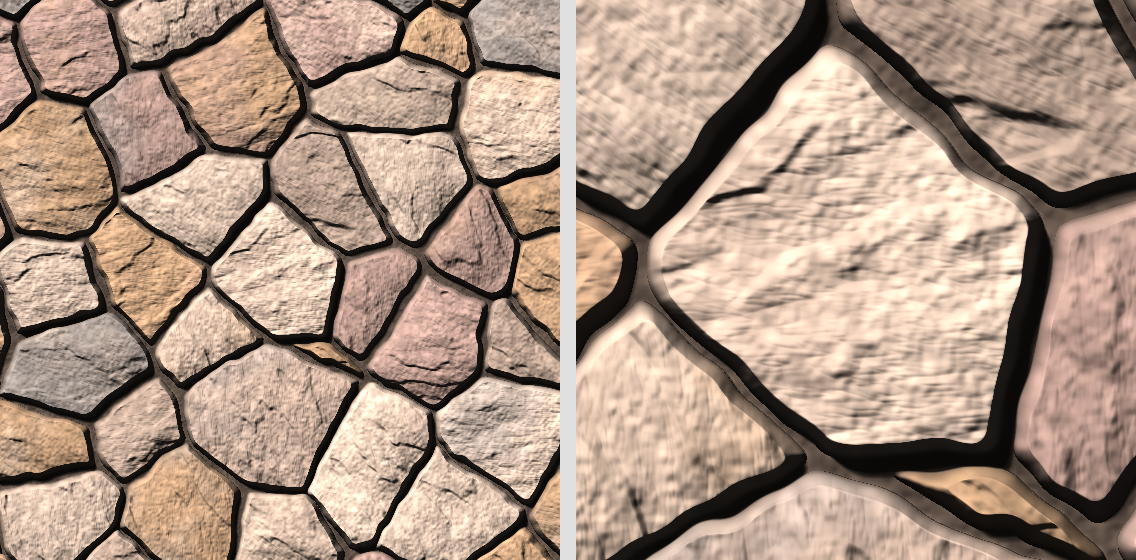
Left, the full canvas; right, a detail of the centre.
Give the GLSL for this texture, as a Shadertoy shader.

```glsl
#define GRID vec2(4.5, 6.7)
#define JITTER 0.70
#define SIZE_SPREAD 0.013
#define CORNER 0.008
#define JOINT 0.0035
#define BEVEL 0.0095
#define LEDGES 6.0
#define CRAGS 0.0105
#define GRAIN 0.0012
#define AMBIENT 0.11
#define LIGHT vec3(-0.45, 0.65, 0.61)

vec3 hash3(vec2 p) {
    vec3 q = fract(p.xyx * vec3(0.1031, 0.1030, 0.0973));
    q += dot(q, q.yxz + 33.33);
    return fract((q.xxy + q.yzz) * q.zyx);
}

// Three independent channels of value noise
vec3 noise3(vec2 p) {
    vec2 i = floor(p), f = fract(p);
    f = f * f * (3.0 - 2.0 * f);
    return mix(mix(hash3(i), hash3(i + vec2(1, 0)), f.x),
               mix(hash3(i + vec2(0, 1)), hash3(i + 1.0), f.x), f.y);
}

float fbm(vec2 p) {
    float sum = 0.0, amp = 0.5;
    for (int i = 0; i < 5; i++) {
        sum += amp * noise3(p).x;
        p = mat2(1.6, 1.2, -1.2, 1.6) * p + 3.7;
        amp *= 0.5;
    }
    return sum;
}

// Creased noise that keeps the direction of its stretch
float creases(vec2 p) {
    float sum = 0.0, amp = 0.5;
    for (int i = 0; i < 5; i++) {
        sum += amp * abs(2.0 * noise3(p).y - 1.0);
        p = p * 2.03 + vec2(5.3, 2.9) + 0.35 * p.yx;
        amp *= 0.5;
    }
    return sum;
}

float smoothMin(float a, float b, float k) {
    float h = max(k - abs(a - b), 0.0) / k;
    return min(a, b) - h * h * k * 0.25;
}

// Stone centre in xy, size weight in z; rows are staggered
vec3 stoneSeed(vec2 cell) {
    vec3 h = hash3(cell + 41.0);
    vec2 c = cell + 0.5 + (h.xy - 0.5) * JITTER;
    c.x += 0.5 * mod(cell.y, 2.0);
    return vec3(c / GRID, h.z * SIZE_SPREAD);
}

// Weighted Voronoi: x is the distance inside the stone edge, yz the stone id
vec3 findStone(vec2 p) {
    vec3 wobble = noise3(p * 10.0) - 0.5, chips = noise3(p * 42.0) - 0.5;
    p += wobble.xy * 0.018 + chips.xy * 0.007;
    vec2 base = floor(p * GRID), id = base;
    float best = 9.0;
    for (int y = -2; y <= 2; y++)
    for (int x = -2; x <= 2; x++) {
        vec2 cell = base + vec2(x, y);
        vec3 s = stoneSeed(cell);
        float f = dot(p - s.xy, p - s.xy) - s.z;
        if (f < best) { best = f; id = cell; }
    }
    vec2 centre = stoneSeed(id).xy;
    float edge = 1.0;
    for (int y = -2; y <= 2; y++)
    for (int x = -2; x <= 2; x++) {
        if (x == 0 && y == 0) continue;
        vec3 s = stoneSeed(id + vec2(x, y));
        float f = dot(p - s.xy, p - s.xy) - s.z;
        edge = smoothMin(edge, (f - best) / (2.0 * distance(s.xy, centre)), CORNER);
    }
    return vec3(edge - JOINT - 0.006 * wobble.z - 0.003 * chips.z, id);
}

// Body of the stone: steep rim and a slight dome
float slabHeight(vec3 stone) {
    float t = clamp(stone.x / BEVEL, 0.0, 1.0);
    float thickness = mix(0.011, 0.023, hash3(stone.yz + 7.0).z);
    return thickness * t * (2.0 - t) + 0.006 * smoothstep(0.0, 0.05, stone.x);
}

// Split-rock surface: swells, broken ledges, creases and grain
float reliefHeight(vec2 p, vec3 stone) {
    vec3 h = hash3(stone.yz + 19.0);
    float angle = (h.x - 0.3) * 1.8;
    vec2 q = mat2(cos(angle), sin(angle), -sin(angle), cos(angle)) * p;
    q = q * vec2(0.65, 1.25) + h.yz * 9.0;
    float n = fbm(q * 6.5);
    float s = n * LEDGES + h.y;
    float ledge = floor(s) + smoothstep(0.75, 1.0, fract(s));
    float rock = 0.024 * n + 0.0034 * ledge + CRAGS * creases(q * 11.0);
    return rock * clamp(stone.x / BEVEL + 0.15, 0.0, 1.0) * step(0.0, stone.x)
         + GRAIN * noise3(p * 205.0).z;
}

float wallHeight(vec2 p) {
    vec3 stone = findStone(p);
    return slabHeight(stone) + reliefHeight(p, stone);
}

// March toward the light over the stone bodies
float sunlight(vec2 p, float ground) {
    vec2 dir = normalize(LIGHT.xy);
    float slope = LIGHT.z / length(LIGHT.xy), cover = 0.0;
    for (int i = 1; i <= 6; i++) {
        float t = 0.0045 * float(i);
        cover = max(cover, slabHeight(findStone(p + dir * t)) - ground - slope * t);
    }
    return 1.0 - smoothstep(0.0, 0.006, cover);
}

vec3 stoneColour(vec2 p, vec2 id) {
    vec3 palette[6] = vec3[6](
        vec3(0.89, 0.78, 0.70),   // cream
        vec3(0.84, 0.73, 0.65),   // beige
        vec3(0.76, 0.62, 0.57),   // rose
        vec3(0.66, 0.61, 0.58),   // grey
        vec3(0.80, 0.64, 0.50),   // ochre
        vec3(0.77, 0.66, 0.59));  // taupe
    vec3 h = hash3(id + 63.0);
    vec3 colour = palette[int(h.x * 5.99)];
    float stain = fbm(p * 8.0 + h.yz * 20.0);
    colour = mix(colour, palette[int(h.y * 5.99)], 0.6 * smoothstep(0.4, 0.75, stain));
    return colour * (0.94 + 0.12 * h.z) * (0.88 + 0.24 * noise3(p * 120.0).x);
}

void mainImage(out vec4 fragColor, in vec2 fragCoord) {
    vec2 p = fragCoord / iResolution.y;
    vec3 stone = findStone(p);
    float body = slabHeight(stone);

    // Surface normal and direct light, with soft highlights
    vec2 e = vec2(0.0013, 0.0);
    float height = body + reliefHeight(p, stone);
    vec2 grad = vec2(wallHeight(p + e.xy), wallHeight(p + e.yx)) - height;
    vec3 normal = normalize(vec3(-grad / e.x, 1.0));
    float shade = max(dot(normal, LIGHT) / LIGHT.z, 0.0);
    shade *= (1.35 - 0.35 * shade) * sunlight(p, body);

    // Mortar between the stones, darker deep in the joint
    vec3 mortar = vec3(0.58, 0.49, 0.43) * (0.8 + 0.4 * noise3(p * 70.0).y);
    vec3 colour = mix(mortar, stoneColour(p, stone.yz), smoothstep(-0.001, 0.003, stone.x));
    colour *= mix(0.6, 1.0, smoothstep(-0.004, 0.007, stone.x));
    fragColor = vec4(colour * (AMBIENT + 0.90 * shade), 1.0);
}
```
